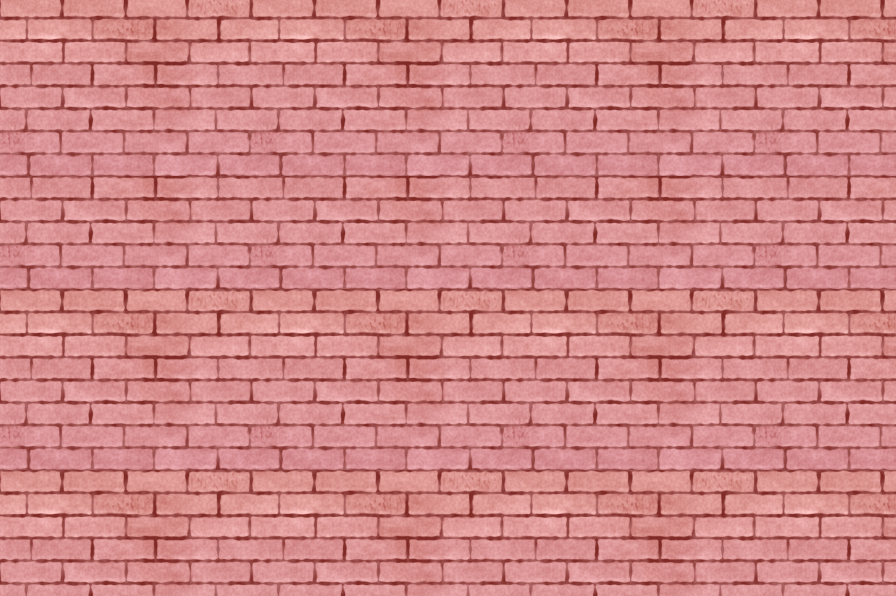
Reproduce this texture procedurally as a WebGL 2 fragment shader.

```glsl
#version 300 es
precision highp float;
// Draws a pink painted brick wall in running bond, with wear that repeats every four bricks.
uniform vec2 u_resolution;
out vec4 outColor;

const float ROWS = 26.36;          // courses over the canvas height
const float BRICKS = 9.452;        // bricks per canvas height of width
const float BRICK_ASPECT = ROWS / BRICKS;
const float TILE_BRICKS = 4.0;
const float TILE_ROWS = 8.0;

const vec3 PINK = vec3(0.868, 0.590, 0.595);
const vec3 WARM = vec3(0.870, 0.592, 0.572);
const vec3 MAUVE = vec3(0.845, 0.560, 0.580);
const vec3 STAIN = vec3(0.790, 0.465, 0.430);
const vec3 JOINT = vec3(0.665, 0.375, 0.370);
const vec3 DEEP_JOINT = vec3(0.500, 0.165, 0.150);
const vec3 SHADE_STEP = vec3(0.035, 0.052, 0.055);

float hash(vec2 p) {
  vec3 q = fract(vec3(p.xyx) * 0.1031);
  q += dot(q, q.yzx + 33.33);
  return fract((q.x + q.y) * q.z);
}

vec2 gradient(vec2 cell, float period) {
  float angle = 6.2832 * hash(vec2(mod(cell.x, period), cell.y));
  return vec2(cos(angle), sin(angle));
}

// Gradient noise that wraps along x
float noise(vec2 p, float period) {
  vec2 i = floor(p), f = fract(p);
  vec2 u = f * f * f * (f * (f * 6.0 - 15.0) + 10.0);
  vec2 e = vec2(0.0, 1.0);
  float a = dot(gradient(i, period), f);
  float b = dot(gradient(i + e.yx, period), f - e.yx);
  float c = dot(gradient(i + e.xy, period), f - e.xy);
  float d = dot(gradient(i + e.yy, period), f - e.yy);
  return mix(mix(a, b, u.x), mix(c, d, u.x), u.y);
}

// Noise over the tile, with its own frequency and seed
float tileNoise(vec2 tile, vec2 frequency, float seed) {
  return noise(tile * frequency + vec2(0.0, seed), TILE_BRICKS * frequency.x);
}

// Soft patch on the tile, wrapped along x
float patchMask(vec2 tile, vec2 center, vec2 radius) {
  vec2 d = tile - center;
  d.x -= TILE_BRICKS * round(d.x / TILE_BRICKS);
  d /= radius;
  return exp(-dot(d, d));
}

float roundedBox(vec2 p, vec2 halfSize, float radius) {
  vec2 q = abs(p) - halfSize + radius;
  return length(max(q, 0.0)) + min(max(q.x, q.y), 0.0) - radius;
}

vec3 brickColor(vec2 tile, vec2 brick, vec2 local) {
  float warmRow = 1.0 - smoothstep(0.5, 3.5, brick.y);
  float mauveRow = smoothstep(4.5, 7.0, brick.y);
  vec3 color = mix(mix(PINK, WARM, warmRow), MAUVE, mauveRow);

  // Uneven paint, from broad clouds to fine grain
  float shade = 0.9 * (hash(brick + 17.0) - 0.5);
  shade += 1.5 * tileNoise(tile, vec2(2.0, 1.3), 11.0);
  shade += 1.2 * tileNoise(tile, vec2(9.0, 4.0), 37.0);
  shade += 1.3 * tileNoise(tile, vec2(24.0, 8.0), 83.0);

  // Pale smears and pitted faces
  float smear = patchMask(tile, vec2(0.75, 1.9), vec2(0.45, 0.7));
  shade += 2.2 * smear * (0.4 + tileNoise(tile, vec2(6.0, 3.0), 151.0));
  float rough = patchMask(tile, vec2(3.5, 0.5), vec2(0.55, 0.5))
              + patchMask(tile, vec2(2.1, 1.5), vec2(0.45, 0.45))
              + patchMask(tile, vec2(0.2, 6.4), vec2(0.3, 0.6));
  shade -= 2.4 * rough * smoothstep(0.0, 0.4, tileNoise(tile, vec2(20.0, 5.0), 211.0));

  // Reddish stain column, then the lit lower edge
  float stain = patchMask(tile, vec2(2.5, 3.2), vec2(0.55, 2.6));
  color = mix(color, STAIN, stain * (0.35 + 0.6 * tileNoise(tile, vec2(4.0, 1.5), 271.0)));
  float lit = 0.8 + 1.6 * tileNoise(tile, vec2(5.0, 1.0), 307.0);
  shade += lit * smoothstep(0.22, 0.38, local.y);
  return color + SHADE_STEP * shade;
}

// Depth of the mortar: 0 is flush and pale, 1 is deep and dark
float jointDepth(vec2 tile, vec2 joint, float upright) {
  float depth = 0.45 + 0.9 * tileNoise(tile, vec2(3.0, 1.7), 331.0);
  depth += 0.9 * tileNoise(tile, vec2(9.0, 2.0), 353.0);
  depth += upright * 0.9 * (hash(joint + 59.0) - 0.5);
  depth += 0.55 * patchMask(tile, vec2(2.5, 3.5), vec2(0.4, 1.4));
  depth -= 0.2 * smoothstep(5.0, 7.0, tile.y);
  return clamp(depth, 0.0, 1.0);
}

void main() {
  vec2 uv = gl_FragCoord.xy / u_resolution.y;
  float down = (1.0 - uv.y) * ROWS + 0.2;
  float across = uv.x * BRICKS + 0.03;

  // One seam cuts the vertical repeat short
  float row = floor(down);
  float tileRow = mod(row + 3.0 * step(8.0, row), TILE_ROWS);
  vec2 tile = vec2(mod(across, TILE_BRICKS), tileRow + fract(down));

  // Running bond with a slight drift in each course and joint
  float x = across + 0.52 * mod(tileRow, 2.0) + 0.05 * (hash(vec2(tileRow, 5.0)) - 0.5);
  vec2 joint = vec2(mod(floor(x + 0.5), TILE_BRICKS), tileRow);
  x += 0.05 * (hash(joint + 23.0) - 0.5);
  vec2 brick = vec2(mod(floor(x), TILE_BRICKS), tileRow);
  vec2 local = vec2(fract(x), fract(down)) - 0.5;

  // Worn brick outline, tighter where the mortar is flush
  vec2 p = local * vec2(BRICK_ASPECT, 1.0);
  float upright = step(abs(p.y) - 0.5, abs(p.x) - 0.5 * BRICK_ASPECT);
  float depth = jointDepth(tile, joint, upright);
  float wear = 0.07 * tileNoise(tile, vec2(8.0, 3.0), 401.0) + 0.04 * (depth - 0.5);
  vec2 halfSize = vec2(0.5 * BRICK_ASPECT - 0.06, 0.438);
  float d = roundedBox(p, halfSize, 0.09) + wear;
  float soft = max(0.042, 0.5 * ROWS / u_resolution.y);

  vec3 face = brickColor(tile, brick, local);
  face -= 0.5 * SHADE_STEP * smoothstep(-0.1, 0.0, d);
  vec3 mortar = mix(JOINT, DEEP_JOINT, depth);
  vec3 color = mix(face, mortar, smoothstep(-soft, soft, d));
  outColor = vec4(clamp(color, 0.0, 1.0), 1.0);
}
```
